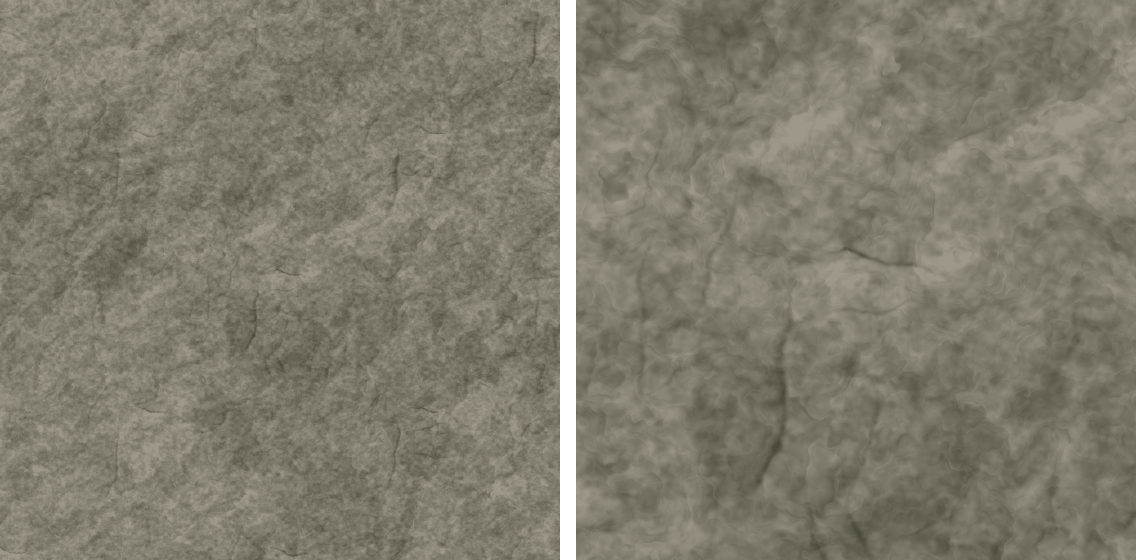
Left: the whole. Right: its middle third, enlarged.
Give the GLSL for this texture, as a Shadertoy shader.

```glsl
const vec3 DARK_STONE = vec3(0.42, 0.408, 0.348);
const vec3 LIGHT_STONE = vec3(0.575, 0.557, 0.5);
const vec2 LIGHT_DIR = vec2(-0.5, 0.866);

float hash(vec2 p) {
    vec3 q = fract(vec3(p.xyx) * 0.1031);
    q += dot(q, q.yzx + 33.33);
    return fract((q.x + q.y) * q.z);
}

vec2 hash2(vec2 p) {
    return vec2(hash(p + 17.3), hash(p + 71.9));
}

vec2 rotate(vec2 p, float angle) {
    float c = cos(angle), s = sin(angle);
    return vec2(c * p.x + s * p.y, c * p.y - s * p.x);
}

float noise(vec2 p) {
    vec2 i = floor(p), f = fract(p);
    f = f * f * f * (f * (f * 6.0 - 15.0) + 10.0);
    float low = mix(hash(i), hash(i + vec2(1, 0)), f.x);
    float high = mix(hash(i + vec2(0, 1)), hash(i + 1.0), f.x);
    return mix(low, high, f.y);
}

// Layered noise centred on zero
float fbm(vec2 p, int octaves) {
    float sum = 0.0, amp = 0.5;
    for (int i = 0; i < octaves; i++) {
        sum += amp * (noise(p) - 0.5);
        p = rotate(p, 0.6) * 2.03 + 19.7;
        amp *= 0.58;
    }
    return sum;
}

// Slope of rounded cellular bumps, blended narrowly at the cell borders
float facet(vec2 p) {
    vec2 cell = floor(p);
    float slope = 0.0, total = 0.0;
    for (int y = -1; y <= 1; y++)
    for (int x = -1; x <= 1; x++) {
        vec2 id = cell + vec2(x, y);
        vec2 r = p - id - hash2(id);
        float weight = exp(-28.0 * dot(r, r));
        slope += weight * dot(r, LIGHT_DIR);
        total += weight;
    }
    return slope / max(total, 1e-9);
}

float relief(vec2 p) {
    float sum = 0.0, amp = 1.0;
    for (int i = 0; i < 5; i++) {
        sum += amp * facet(p);
        p = rotate(p, 0.4) * 1.9 + 7.1;
        amp *= 0.84;
    }
    return sum;
}

// Tapered wavy line: dark core, soft shadow on one side, faint light on the other
float crease(vec2 p, float angle, float halfLength, float width, float seed) {
    vec2 q = rotate(p, angle);
    float t = q.x / halfLength;
    q.y += halfLength * (0.1 * sin(2.2 * t + seed) + 0.04 * sin(6.5 * t + seed * 3.0));
    float taper = 1.0 - smoothstep(0.25, 1.0, abs(t));
    float w = width * (0.5 + 0.5 * taper);
    float core = exp(-q.y * q.y / (w * w));
    float side = smoothstep(-w, w, q.y);
    float falloff = exp(-abs(q.y) / (5.0 * width));
    return taper * (core + falloff * mix(-0.3, 0.4, side));
}

// Small creases, mostly steep, one per grid cell
float scatteredCreases(vec2 p, float cells, float width) {
    vec2 g = p * cells, cell = floor(g);
    float sum = 0.0;
    for (int y = -1; y <= 1; y++)
    for (int x = -1; x <= 1; x++) {
        vec2 id = cell + vec2(x, y);
        vec2 rnd = hash2(id + 5.0);
        float pick = hash(id + 43.0);
        float angle = mix(0.4, 1.25, step(0.45, pick)) + (rnd.x - 0.5) * 0.9;
        float strength = 0.15 + 0.85 * rnd.y * rnd.y;
        sum += strength * crease(g - id - hash2(id), angle, 0.3 + 0.45 * rnd.x, width * cells, pick * 20.0);
    }
    return sum;
}

// Major fracture group on a staggered lattice
float fractures(vec2 p) {
    vec2 size = vec2(0.5, 0.25), middle = vec2(-0.03, -0.05);
    vec2 g = p - vec2(0.27, 0.765) - middle;
    float row = floor(g.y / size.y + 0.5);
    g.x += 0.25 * mod(row, 2.0);
    vec2 id = vec2(floor(g.x / size.x + 0.5), row);
    vec2 q = g - id * size + middle;
    float strength = 0.65 + 0.35 * hash(id + 90.0);
    float dark = crease(q, -0.05, 0.045, 0.0019, 0.6);
    dark += 0.6 * crease(q - vec2(-0.01, -0.032), 0.06, 0.035, 0.0018, 2.4);
    dark += 0.9 * crease(q - vec2(-0.07, -0.085), 1.5, 0.085, 0.0027, 1.2);
    dark += 0.6 * crease(q - vec2(-0.1, 0.005), 1.05, 0.055, 0.0022, 4.0);
    dark += 0.45 * crease(q - vec2(0.0, -0.075), -0.25, 0.055, 0.0026, 1.6);
    vec2 glow = (q - vec2(0.005, -0.02)) / vec2(0.05, 0.022);
    return strength * (dark - 0.4 * exp(-dot(glow, glow)));
}

void mainImage(out vec4 fragColor, in vec2 fragCoord) {
    vec2 p = fragCoord / iResolution.y;
    vec2 warp = vec2(fbm(p * 16.0 + 3.0, 5), fbm(p * 16.0 + 57.0, 5));
    vec2 grainAxis = rotate(p, 0.6) * vec2(0.7, 1.15);

    // Broad stains, mottling and fine grain
    float tone = 0.54;
    tone += 0.85 * fbm(grainAxis * 5.0 + 11.0 + warp * 0.4, 3);
    tone += 0.85 * fbm(grainAxis * 19.0 + 31.0 + warp * 1.4, 4);
    tone += 0.9 * fbm(grainAxis * 58.0 + 83.0 + warp * 2.5, 3);
    tone += 1.15 * fbm(p * vec2(125.0, 150.0), 2);

    // Crumpled surface and cracks
    tone += 0.28 * relief(grainAxis * 11.0 + warp * 1.3);
    vec2 bent = p + warp * 0.02;
    float wear = 0.55 + 0.9 * noise(p * 60.0);
    tone -= 0.4 * wear * scatteredCreases(bent, 9.0, 0.002);
    tone -= 0.3 * wear * scatteredCreases(bent + 3.7, 19.0, 0.0016);
    tone -= 0.8 * wear * fractures(bent);

    fragColor = vec4(mix(DARK_STONE, LIGHT_STONE, clamp(tone, -0.8, 1.25)), 1.0);
}
```
